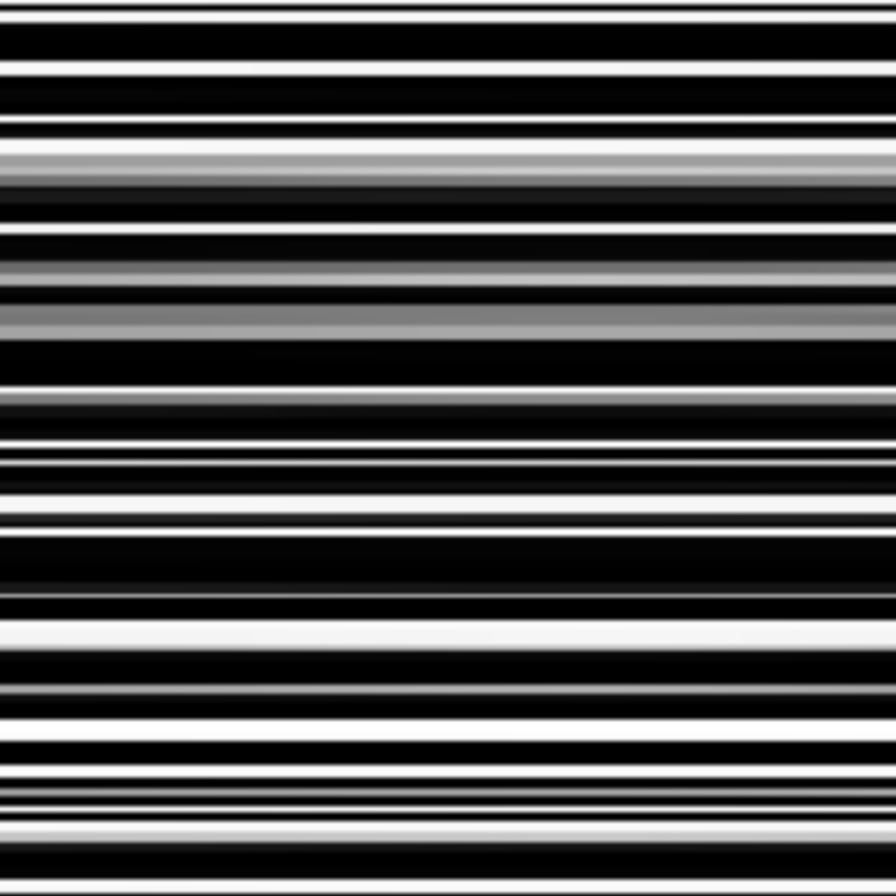
This pattern is drawn by a WebGL 2 fragment shader. Its source:

```glsl
#version 300 es
precision highp float;
precision highp int;
// Horizontal black, grey and white bands of uneven height with soft edges.
// Each band gets a shuffled rank that picks its tone; jittered borders
// vary the heights, and the mid tones drift faintly along x.

uniform vec2 u_resolution;
out vec4 fragColor;

const uint BANDS = 88u;
const uint SHUFFLE_SIZE = 128u;   // next power of two above BANDS
const float EDGE_HEIGHT = 0.0078; // soft border, in canvas heights
const float BORDER_JITTER = 0.9;  // in mean band heights
const float BLACK_SHARE = 0.63;
const float GREY_SHARE = 0.155;
const float DRIFT_AMOUNT = 0.06;

// Bijective scramble of 0..SHUFFLE_SIZE-1.
uint scramble(uint x, uint seed) {
    for (uint i = 0u; i < 8u; i++) {
        x = (x * (77u + 2u * i * seed) + seed + 13u * i) & (SHUFFLE_SIZE - 1u);
        x ^= x >> 3u;
        x ^= x >> 2u;
    }
    return x;
}

// Repeats the scramble until it lands inside BANDS: a true permutation,
// so every tone keeps its exact share of bands.
uint shuffleBand(uint band, uint seed) {
    uint x = scramble(band, seed);
    for (uint i = 0u; i < SHUFFLE_SIZE && x >= BANDS; i++) {
        x = scramble(x, seed);
    }
    return x;
}

float hash(vec2 p) {
    vec3 q = fract(vec3(p.xyx) * 0.1031);
    q += dot(q, q.yzx + 33.33);
    return fract((q.x + q.y) * q.z);
}

// Smooth one-dimensional noise in -1..1, different for each lane.
float laneNoise(float x, float lane) {
    float cell = floor(x);
    float a = hash(vec2(cell, lane));
    float b = hash(vec2(cell + 1.0, lane));
    return 2.0 * mix(a, b, smoothstep(0.0, 1.0, x - cell)) - 1.0;
}

// Rank in 0..1 to brightness: near-black, then greys, then whites.
float toneOfRank(float rank) {
    if (rank < BLACK_SHARE) {
        return 0.14 * pow(rank / BLACK_SHARE, 7.0);
    }
    float greyRank = (rank - BLACK_SHARE) / GREY_SHARE;
    if (greyRank < 1.0) {
        return mix(0.42, 0.84, greyRank);
    }
    float whiteStart = BLACK_SHARE + GREY_SHARE;
    return mix(0.96, 1.0, (rank - whiteStart) / (1.0 - whiteStart));
}

// Brightness of one band, drifting slowly along x in the mid tones.
float bandTone(float band, float x, uint seed) {
    uint index = uint(mod(band, float(BANDS)));
    float rank = (float(shuffleBand(index, seed)) + 0.5) / float(BANDS);
    float tone = toneOfRank(rank);
    float midWeight = 4.0 * tone * (1.0 - tone);
    return tone + DRIFT_AMOUNT * midWeight * laneNoise(x * 1.5, band);
}

// Lower border of a band, moved off its even spacing.
float borderOf(float band, uint seed) {
    return band + BORDER_JITTER * (hash(vec2(band, float(seed))) - 0.5);
}

// Starts from the band below and blends in the two that may cover it.
float bands(vec2 uv, uint seed) {
    float position = uv.y * float(BANDS);
    float halfEdge = 0.5 * EDGE_HEIGHT * float(BANDS);
    float cell = floor(position);
    float tone = bandTone(cell - 1.0, uv.x, seed);
    for (float i = 0.0; i < 2.0; i++) {
        float band = cell + i;
        float border = borderOf(band, seed);
        float cover = smoothstep(border - halfEdge, border + halfEdge, position);
        tone = mix(tone, bandTone(band, uv.x, seed), cover);
    }
    return tone;
}

void main() {
    vec2 uv = gl_FragCoord.xy / u_resolution;
    float brightness = clamp(bands(uv, 37u), 0.0, 1.0);
    fragColor = vec4(vec3(brightness), 1.0);
}
```
